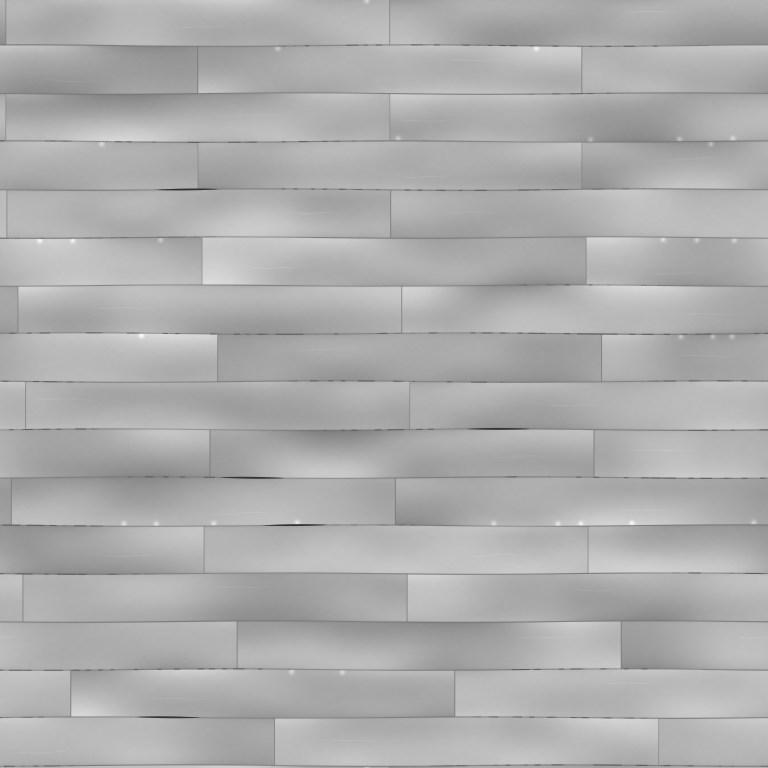
Give the GLSL for this texture, as a Shadertoy shader.

```glsl
// Brushed grey planks: 16 staggered courses of two long boards each.
// Every board gets its own soft cloudy tone and edge sheen from value noise;
// thin seams, dark open gaps, bright nicks and faint scratches add the wear.

const float ROWS = 16.0;
const float BOARDS = 2.0;
const float ROW_SHIFT = 0.05;      // seam offset, in rows
const float SEAM_HALF = 0.0007;    // half widths, in canvas units
const float GAP_HALF = 0.0012;
const vec3 BASE_GREY = vec3(0.695);
const vec3 SEAM_GREY = vec3(0.47);
const vec3 GAP_GREY = vec3(0.2);

float hash(vec2 p) {
    vec3 q = fract(vec3(p.xyx) * 0.1031);
    q += dot(q, q.yzx + 33.33);
    return fract((q.x + q.y) * q.z);
}

float noise(vec2 p) {
    vec2 i = floor(p), f = fract(p);
    f = f * f * f * (f * (f * 6.0 - 15.0) + 10.0);
    return mix(mix(hash(i), hash(i + vec2(1, 0)), f.x),
               mix(hash(i + vec2(0, 1)), hash(i + vec2(1, 1)), f.x), f.y);
}

// Antialiased coverage of a line at distance d
float line(float d, float halfWidth, float px) {
    return clamp((halfWidth - abs(d)) / px + 0.5, 0.0, 1.0);
}

// Half-bond stagger with a slow drift of the joints, in boards
float rowOffset(float row) {
    float low = row * row, mid = (row - 7.5) * (row - 7.5);
    float drift = 0.015 + 0.2 * exp(-low / 6.0) + 0.055 * exp(-mid / 4.0);
    return 0.5 * (1.0 - mod(row, 2.0)) + drift;
}

// Cloudy tone plus light and dark sheen along the long edges
float boardTone(vec2 uv, float seed) {
    vec2 s = vec2(seed * 17.0, seed * 7.0);
    float tone = (hash(vec2(seed, 3.7)) - 0.5) * 0.055;
    tone += (noise(uv * vec2(3.2, 0.9) + s) - 0.5) * 0.19;
    tone += (noise(uv * vec2(6.0, 1.6) + s + 40.0) - 0.5) * 0.06;
    float topSheen = noise(vec2(uv.x * 3.5, 2.0) + s + 80.0) - 0.42;
    float lowSheen = noise(vec2(uv.x * 3.5, 5.0) + s + 120.0) - 0.48;
    tone += topSheen * exp(-(1.0 - uv.y) * 5.0) * 0.2;
    tone += lowSheen * exp(-uv.y * 5.0) * 0.18;
    return tone;
}

// Small glowing nicks on one long edge of a few boards
float nicks(vec2 uv, vec2 boardSize, float seed) {
    float cells = 22.0;
    float cell = floor(uv.x * cells);
    float worn = step(0.6, hash(vec2(seed, 11.0)));
    float present = worn * step(0.84, hash(vec2(cell, seed + 19.0)));
    float center = (cell + 0.3 + 0.4 * hash(vec2(cell, seed))) / cells;
    float edge = step(0.5, hash(vec2(seed, 23.0)));
    vec2 d = (uv - vec2(center, mix(0.05, 0.95, edge))) * boardSize;
    return present * exp(-dot(d, d) / 0.000012);
}

// Faint, slightly wavy scratch of limited length
float scratch(vec2 uv, vec2 boardSize, float seed, float px) {
    float start = hash(vec2(seed, 31.0)) * 0.75;
    float span = smoothstep(start, start + 0.04, uv.x)
               * (1.0 - smoothstep(start + 0.1, start + 0.2, uv.x));
    float height = 0.25 + 0.5 * hash(vec2(seed, 37.0));
    height += 0.06 * (noise(vec2(uv.x * 18.0, seed)) - 0.5);
    return span * line((uv.y - height) * boardSize.y, 0.0005, px);
}

void mainImage(out vec4 fragColor, in vec2 fragCoord) {
    vec2 p = fragCoord / iResolution.xy;
    float px = 1.0 / iResolution.y;
    vec2 boardSize = 1.0 / vec2(BOARDS, ROWS);

    // Long seams, bent very slightly
    float y = p.y * ROWS - ROW_SHIFT;
    float seam = mod(floor(y + 0.5), ROWS);
    float bend = sin(6.2832 * (p.x * 2.0 + hash(vec2(seam, 5.0))));
    y += 0.015 * bend;
    float seamDist = (y - floor(y + 0.5)) * boardSize.y;

    // Board under this point
    float row = mod(floor(y), ROWS);
    float x = p.x * BOARDS - rowOffset(row);
    float board = mod(floor(x), BOARDS);
    float seed = row * BOARDS + board + 1.0;
    vec2 uv = vec2(fract(x), fract(y));
    float jointDist = (x - floor(x + 0.5)) * boardSize.x;

    // Surface
    vec3 color = BASE_GREY + boardTone(uv, seed);
    color += 0.16 * nicks(uv, boardSize, seed);
    color += 0.035 * scratch(uv, boardSize, seed, px);
    color += 0.008 * (noise(p * vec2(170.0, 230.0)) - 0.5);
    color -= 0.035 * exp(-abs(seamDist) / 0.0015);

    // Joints and seams, with uneven strength
    float joint = line(jointDist, SEAM_HALF, px);
    float jointStrength = 0.35 + 0.5 * hash(vec2(seed, 41.0));
    color = mix(color, SEAM_GREY, joint * jointStrength);
    float seamStrength = 0.55 + 0.4 * noise(vec2(p.x * 9.0, seam * 5.0));
    color = mix(color, SEAM_GREY, line(seamDist, SEAM_HALF, px) * seamStrength);

    // Open gaps: tapered slivers, and crumbly dashes on some seams
    float gapStart = hash(vec2(seam, 47.0)) * 0.85;
    float t = clamp((p.x - gapStart) / 0.09, 0.0, 1.0);
    float sliver = 4.0 * t * (1.0 - t) * step(0.45, hash(vec2(seam, 53.0)));
    float dashes = smoothstep(0.5, 0.75, noise(vec2(p.x * 130.0, seam * 3.0)))
                 * smoothstep(0.5, 0.65, noise(vec2(p.x * 4.0, seam * 7.0 + 9.0)));
    float gap = line(seamDist, GAP_HALF * sliver, px) * smoothstep(0.0, 0.4, sliver);
    gap = max(gap, 0.45 * dashes * line(seamDist, SEAM_HALF, px));
    color = mix(color, GAP_GREY, gap);

    fragColor = vec4(clamp(color, 0.0, 1.0), 1.0);
}
```
